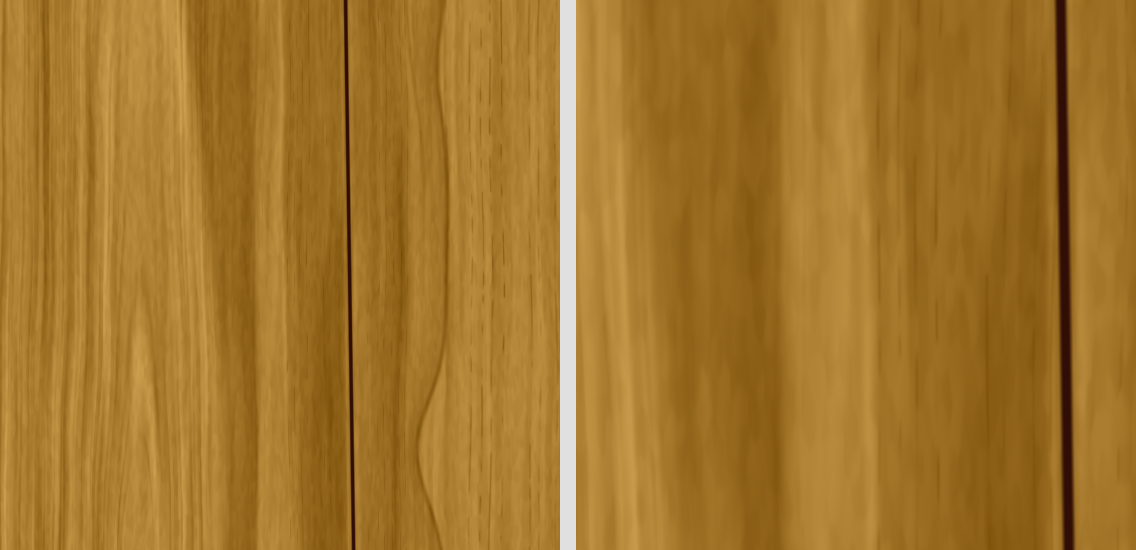
Left: the whole. Right: its middle third, enlarged.
Reproduce this texture procedurally as a Shadertoy shader.

```glsl
const vec3 UMBER = vec3(0.45, 0.28, 0.0);
const vec3 HONEY = vec3(0.77, 0.59, 0.28);
const vec3 GROOVE = vec3(0.19, 0.055, 0.02);

vec3 hash3(vec2 p) {
    vec3 q = fract(p.xyx * vec3(0.1031, 0.1030, 0.0973));
    q += dot(q, q.yxz + 33.33);
    return fract((q.xxy + q.yzz) * q.zyx);
}

// Smooth cellular noise: random cell values blended by distance, -0.5 to 0.5
float cells(vec2 p) {
    vec2 id = floor(p), f = fract(p);
    float sum = 0.0, total = 0.0;
    for (int j = -1; j <= 1; j++) {
        for (int i = -1; i <= 1; i++) {
            vec2 cell = vec2(i, j);
            vec3 rnd = hash3(id + cell + 57.0);
            vec2 d = cell + rnd.xy - f;
            float w = exp(-6.0 * dot(d, d));
            sum += w * rnd.z;
            total += w;
        }
    }
    return sum / total - 0.5;
}

float bump(float x, float centre, float width) {
    float d = (x - centre) / width;
    return exp(-d * d);
}

float band(float x, float a, float b, float soft) {
    return smoothstep(a - soft, a + soft, x) - smoothstep(b - soft, b + soft, x);
}

// Fibres at three scales, stretched along the board
float fibres(vec2 p) {
    return 0.20 * cells(p * vec2(48.0, 1.3))
         + 0.20 * cells(p * vec2(115.0, 5.0))
         + 0.13 * cells(p * vec2(210.0, 48.0));
}

// Nested arches on the left board
float arches(vec2 p, float centre) {
    float dx = p.x - centre;
    float h = 270.0 * dx * dx + p.y;
    float ring = sqrt(h);
    float tone = 0.42 * cells(vec2(ring * 6.0, p.x * 7.0 + p.y * 0.8));
    tone += 0.26 * cells(vec2(ring * 17.0, p.x * 11.0 + p.y * 2.0));
    tone += 0.13 * (1.0 - smoothstep(0.36, 0.44, h));
    return tone - 0.22 * bump(h, 0.49, 0.06) * smoothstep(0.0, 0.3, p.y);
}

// Broad light and dark strips
float strips(vec2 p) {
    float streak = 0.38 - 0.08 * p.y * p.y;
    float ridge = 0.522 - 0.02 * p.y;
    float tone = 0.12 * band(p.x, -0.1, 0.045, 0.008);
    tone -= 0.14 * band(p.x, 0.05, 0.12, 0.015) * smoothstep(0.1, 0.6, p.y);
    tone += 0.17 * bump(p.x, streak, 0.013);
    tone -= 0.24 * band(p.x, streak + 0.025, 0.455, 0.012);
    tone -= 0.16 * bump(p.x, 0.455, 0.003);
    tone += 0.08 * band(p.x, 0.46, ridge, 0.004);
    tone += 0.16 * bump(p.x, ridge - 0.005, 0.004);
    tone -= 0.25 * band(p.x, ridge + 0.01, 0.618, 0.015);
    tone -= 0.10 * bump(p.x, 0.585, 0.03) * bump(p.y, 0.25, 0.3);
    tone -= 0.16 * band(p.x, 0.63, 0.725, 0.014);
    tone += 0.10 * band(p.x, 0.80, 0.84, 0.007);
    return tone + 0.04 * band(p.x, 0.84, 1.1, 0.01);
}

// Curved growth lines on the right board
float growthLines(vec2 p) {
    float bulge = 0.795 - 0.047 * bump(p.y, 0.18, 0.13) - 0.012 * bump(p.y, 0.87, 0.1);
    float branch = 0.755 - 0.026 * smoothstep(0.65, 1.0, p.y);
    float heart = 0.703 + 0.014 * bump(p.y, 0.5, 0.28);
    float tone = -0.32 * bump(p.x, bulge, 0.0045);
    tone -= 0.12 * bump(p.x, bulge - 0.012, 0.012);
    tone += 0.14 * band(p.x, bulge + 0.004, 0.797, 0.004);
    tone -= 0.16 * bump(p.x, 0.797, 0.003) * smoothstep(0.1, 0.5, p.y);
    tone -= 0.22 * bump(p.x, branch, 0.004) * smoothstep(0.4, 0.9, p.y);
    return tone - 0.17 * bump(p.x, heart, 0.007) * smoothstep(0.9, 0.6, p.y);
}

// Thin broken pore lines, one jittered line per column
float pores(vec2 p, float columns) {
    float x = p.x * columns;
    float id = floor(x);
    vec3 rnd = hash3(vec2(id, 4.0));
    float line = bump(fract(x), 0.25 + 0.5 * rnd.x, 0.075);
    float dash = smoothstep(-0.3, 0.25, cells(vec2(id * 7.0, p.y * 38.0)));
    return line * dash * rnd.y;
}

void mainImage(out vec4 fragColor, in vec2 fragCoord) {
    vec2 p = fragCoord / iResolution.xy;
    float sway = 0.0025 * sin(p.y * 7.0 + p.x * 9.0) + 0.0012 * sin(p.y * 17.0 + p.x * 31.0);
    vec2 q = p + vec2(sway, 0.0);

    // Wood tone
    float tone = 0.66 + strips(q) + fibres(q);
    tone += arches(q, 0.25) * (1.0 - smoothstep(0.34, 0.42, q.x));
    tone += growthLines(q) * step(0.64, p.x);
    tone -= 0.42 * pores(q, 46.0) * smoothstep(0.81, 0.86, p.x);
    tone -= 0.18 * pores(q, 75.0) * band(p.x, 0.46, 0.74, 0.02);

    // Seam between boards, with lit rims
    float offset = p.x - mix(0.6315, 0.617, p.y);
    tone += 0.20 * bump(offset, -0.008, 0.003) + 0.16 * bump(offset, 0.009, 0.004);
    float seam = 1.0 - smoothstep(0.0015, 0.0048, abs(offset));

    vec3 wood = mix(UMBER, HONEY, clamp(tone, 0.0, 1.08));
    fragColor = vec4(mix(wood, GROOVE, seam), 1.0);
}
```
